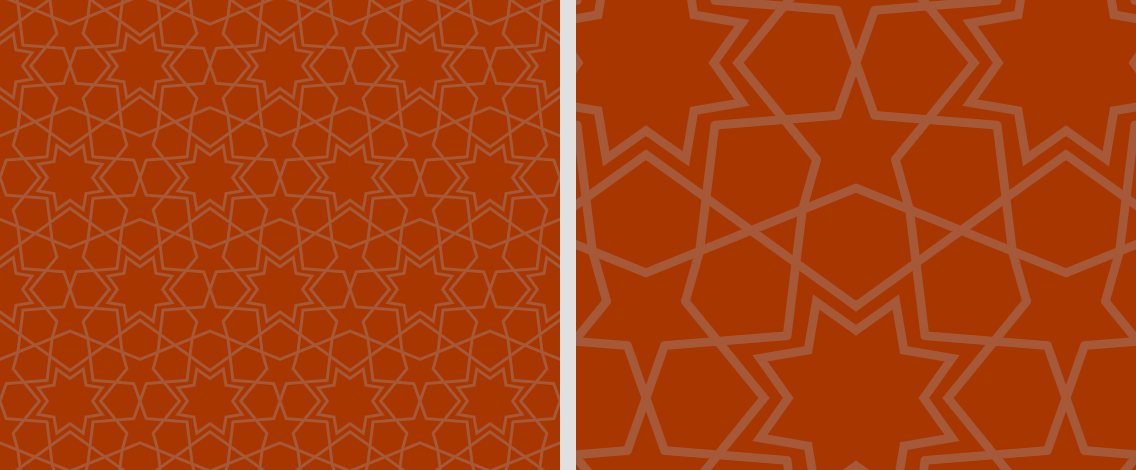
Left, the full canvas; right, a detail of the centre.
Write a WebGL 2 fragment shader that draws this pattern.

```glsl
#version 300 es
precision highp float;
// Interlaced strapwork: eight-pointed stars on a staggered lattice, four across,
// joined by petals and five-pointed gaps. Each lattice is folded into one quadrant
// and the strap is the nearest distance to a few segments there.

uniform vec2 u_resolution;
out vec4 outColor;

const vec3 GROUND = vec3(0.66, 0.21, 0.0);
const vec3 STRAP = vec3(0.65, 0.35, 0.22);

const float CANVAS_WIDTH = 768.0;         // design units across the canvas
const vec2 PERIOD = vec2(192.0, 306.5);   // repeat of one star lattice
const vec2 STAR_CENTRE = vec2(96.0, 401.0);
const float HALF_WIDTH = 2.0;

float segmentDistance(vec2 p, vec2 a, vec2 b) {
    vec2 ab = b - a;
    float t = clamp(dot(p - a, ab) / dot(ab, ab), 0.0, 1.0);
    return length(p - a - ab * t);
}

// Outline of an eight-pointed star; folding one edge keeps its corners sharp.
float starOutline(vec2 p, float notchRadius, float tipRadius) {
    const float WEDGE = 0.39269908;
    float angle = abs(atan(p.y, p.x));
    angle = abs(mod(angle + WEDGE, 2.0 * WEDGE) - WEDGE);
    vec2 q = length(p) * vec2(cos(angle), sin(angle));
    vec2 notch = vec2(notchRadius, 0.0);
    vec2 tip = tipRadius * vec2(cos(WEDGE), sin(WEDGE));
    vec2 edge = normalize(tip - notch);
    return abs(dot(q - notch, vec2(-edge.y, edge.x)));
}

// Straps around one star, in the folded quadrant (p >= 0).
float petalStraps(vec2 p) {
    vec2 corner = vec2(31.5, 28.5);
    vec2 crossing = vec2(24.5, 86.1);
    vec2 shoulder = vec2(87.5, 24.0);

    // Vees above and beside the star, started past the axis for a sharp point
    float d = segmentDistance(p, vec2(-4.0, 39.1), vec2(48.0, 76.6));
    d = min(d, segmentDistance(p, vec2(39.0, -3.7), vec2(78.0, 44.2)));
    // Zigzag band between rows
    d = min(d, segmentDistance(p, vec2(0.0, 96.0), vec2(96.0, 57.25)));
    // Petal sides, upward and sideways
    d = min(d, segmentDistance(p, corner, crossing));
    d = min(d, segmentDistance(p, crossing, vec2(18.0, 109.05)));
    d = min(d, segmentDistance(p, corner, shoulder));
    return min(d, segmentDistance(p, shoulder, vec2(96.0, 0.0)));
}

float latticeDistance(vec2 p, vec2 centre) {
    vec2 q = p - centre;
    q = abs(q - PERIOD * floor(q / PERIOD + 0.5));
    return min(starOutline(q, 31.0, 47.5), petalStraps(q));
}

void main() {
    float unitsPerPixel = CANVAS_WIDTH / u_resolution.x;
    vec2 p = gl_FragCoord.xy * unitsPerPixel;

    // Two lattices, the second shifted by half a repeat
    float d = 1e5;
    for (int i = 0; i < 2; i++) {
        d = min(d, latticeDistance(p, STAR_CENTRE + 0.5 * PERIOD * float(i)));
    }

    float coverage = clamp((HALF_WIDTH - d) / unitsPerPixel + 0.5, 0.0, 1.0);
    outColor = vec4(mix(GROUND, STRAP, coverage), 1.0);
}
```
